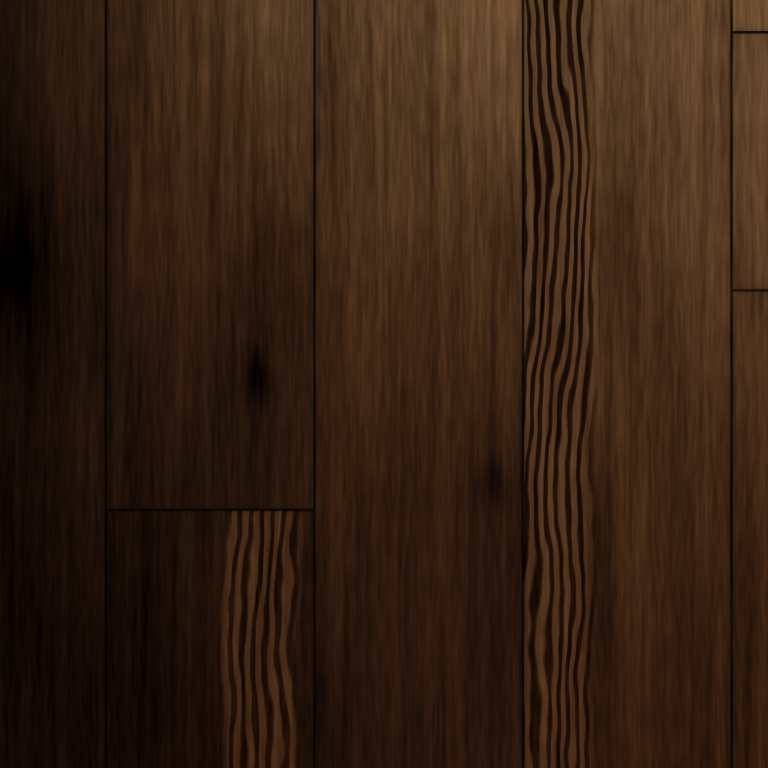
A WebGL 2 fragment shader for this texture:

```glsl
#version 300 es
precision highp float;
// Dark stained wooden floor: wide vertical planks with streaked and zebra grain.

#define PLANK_WIDTH 0.2715
#define FIRST_SEAM 0.138
#define SEAM_HALF 0.0013
#define SEAM_DEPTH 0.8
#define RING_SPACING 0.0145
#define RING_WARP 1.3
#define STREAKS 0.24
#define PORES 0.22
#define BLOTCHES 0.18
#define KNOT_DEPTH 0.24

uniform vec2 u_resolution;
out vec4 fragColor;

const vec3 DARK = vec3(0.075, 0.035, 0.017);
const vec3 BROWN = vec3(0.225, 0.140, 0.078);
const vec3 TAN = vec3(0.440, 0.310, 0.200);

float hash(vec2 p) {
    vec3 q = fract(vec3(p.xyx) * 0.1031);
    q += dot(q, q.yzx + 33.33);
    return fract((q.x + q.y) * q.z);
}

vec2 gradientAt(vec2 cell) {
    float angle = 6.2832 * hash(cell);
    return vec2(cos(angle), sin(angle));
}

// Gradient noise, roughly -0.7 to 0.7
float noise(vec2 p) {
    vec2 i = floor(p), f = p - i;
    vec2 w = f * f * f * (f * (f * 6.0 - 15.0) + 10.0);
    vec2 e = vec2(1.0, 0.0);
    float low = mix(dot(gradientAt(i), f), dot(gradientAt(i + e), f - e), w.x);
    float high = mix(dot(gradientAt(i + e.yx), f - e.yx),
                     dot(gradientAt(i + 1.0), f - 1.0), w.x);
    return mix(low, high, w.y);
}

float fbm(vec2 p) {
    float sum = 0.0, amplitude = 0.6;
    for (int i = 0; i < 4; i++) {
        sum += amplitude * noise(p);
        p = p * 2.03 + 17.3;
        amplitude *= 0.5;
    }
    return sum;
}

// Heights of the end joints in a plank column
vec2 jointHeights(float column) {
    if (column == 0.0) return vec2(0.336, 9.0);
    if (column == 3.0) return vec2(0.622, 0.958);
    return vec2(9.0);
}

float band(float x, float left, float right, float soft) {
    return smoothstep(left - soft, left + soft, x)
         * (1.0 - smoothstep(right - soft, right + soft, x));
}

// Wavy growth rings: 0 on the dark lines, 1 between them
float rings(vec2 p, vec2 shift) {
    float warp = fbm(vec2(p.x * 9.0, p.y * 3.2) + shift);
    float phase = p.x / RING_SPACING + RING_WARP * (2.0 * warp + 0.7 * sin(p.y * 5.0 + 1.0));
    float wave = 0.5 + 0.5 * sin(6.2832 * phase);
    return smoothstep(0.08, 0.75, wave + 0.3 * noise(vec2(p.x * 110.0, p.y * 7.0)));
}

vec3 woodColor(float tone) {
    tone = clamp(tone, -0.2, 1.15);
    return tone < 0.42 ? mix(DARK, BROWN, tone / 0.42)
                       : mix(BROWN, TAN, (tone - 0.42) / 0.58);
}

void main() {
    vec2 uv = gl_FragCoord.xy / u_resolution;
    float aa = 1.0 / min(u_resolution.x, u_resolution.y);

    // Plank column, place across it, and piece along it
    float across = (uv.x - FIRST_SEAM) / PLANK_WIDTH;
    float column = floor(across);
    float local = across - column;
    vec2 joints = jointHeights(column);
    float piece = step(joints.x, uv.y) + step(joints.y, uv.y);
    vec2 shift = vec2(column * 13.7 + 40.0, piece * 7.9 + 20.0);

    // Light falls from the upper right
    float lowTone = -0.05 + 0.42 * uv.x;
    float highTone = 0.95 * (1.0 - exp(-3.5 * uv.x));
    float tone = mix(lowTone, highTone, pow(uv.y, 1.4));
    tone += 0.07 * (hash(shift) - 0.5);

    // Grain: broad blotches, long streaks, fine pores
    float blotch = fbm(vec2(uv.x * 11.0, uv.y * 2.6) + shift);
    float streak = noise(vec2(uv.x * 62.0, uv.y * 2.2) + shift)
                 + 0.8 * noise(vec2(uv.x * 135.0, uv.y * 5.0) + shift);
    float pore = noise(vec2(uv.x * 240.0, uv.y * 24.0) + shift);
    float ring = rings(uv, shift);
    float depth = 0.45 + 0.55 * clamp(tone, 0.0, 1.0);
    tone += depth * (BLOTCHES * 2.0 * blotch + STREAKS * streak + PORES * pore);
    tone += 0.05 * depth * (ring - 0.6);

    // Smoky knots step down from plank to plank
    vec2 knot = vec2(local - 0.72 - 0.14 * column, uv.y - 0.51 + 0.14 * column);
    knot += 0.05 * vec2(blotch, streak * 0.3);
    float halo = exp(-dot(knot * vec2(4.0, 7.0), knot * vec2(4.0, 7.0)));
    float core = exp(-dot(knot * vec2(15.0, 34.0), knot * vec2(15.0, 34.0)));
    tone -= step(column, 1.0) * KNOT_DEPTH * (0.6 * halo + core);

    // Bold zebra grain along part of two boards
    float edge = local + 0.05 * noise(vec2(3.0, uv.y * 4.0));
    float zebra = column == 2.0 ? band(edge, -0.2, 0.33, 0.05) : 0.0;
    if (column == 0.0 && piece == 0.0) zebra = 0.85 * band(edge, 0.57, 0.92, 0.03);
    float zebraTone = mix(0.08, 0.58 + 0.25 * uv.y, ring) + 0.16 * streak + 0.14 * pore;
    tone = mix(tone, zebraTone, zebra);

    // Warmer stain toward the bottom
    vec3 color = woodColor(tone) * mix(vec3(1.04, 0.94, 0.86), vec3(0.98, 1.0, 0.98), uv.y);

    // Seams between planks and at their ends
    float side = min(local, 1.0 - local) * PLANK_WIDTH;
    float end = min(abs(uv.y - joints.x), abs(uv.y - joints.y));
    float seam = 1.0 - smoothstep(SEAM_HALF - 0.5 * aa, SEAM_HALF + aa, min(side, end));
    float wear = 0.85 + 0.4 * noise(uv * vec2(9.0, 14.0));
    color *= 1.0 - SEAM_DEPTH * clamp(seam * wear, 0.0, 1.0);
    color *= 1.0 - 0.2 * exp(-min(side, end) / 0.004);

    fragColor = vec4(max(color, 0.0), 1.0);
}
```
